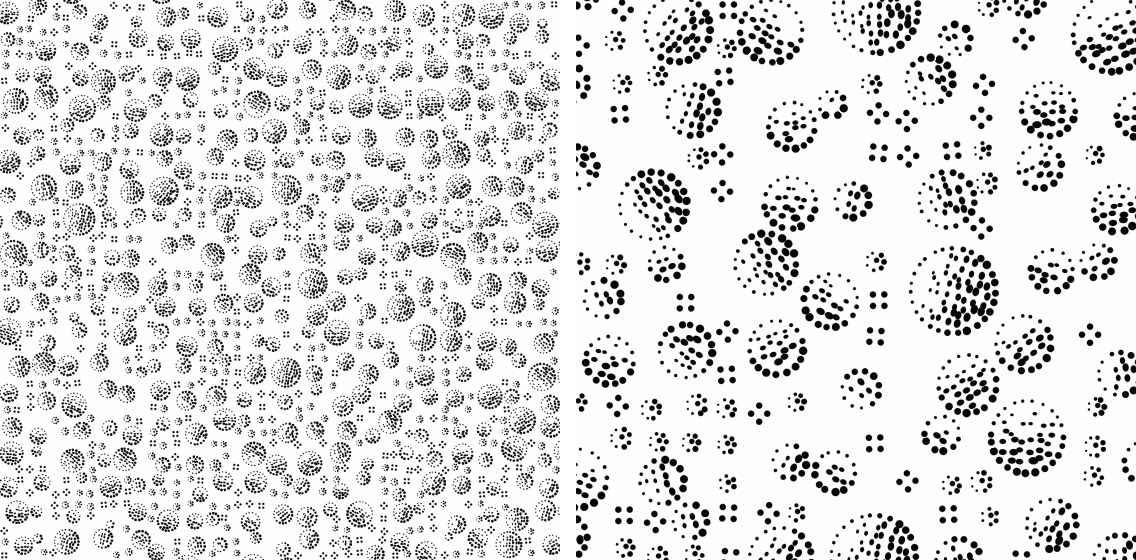
Left: the whole. Right: its middle third, enlarged.
A WebGL 1 fragment shader for this pattern:

```glsl
precision highp float;
// Stippled bubbles of mixed sizes, with tiny rings and four-dot clusters in the gaps.
uniform vec2 u_resolution;

const vec3 PAPER = vec3(0.995);
const vec3 INK = vec3(0.02);
const float TAU = 6.2831853;
const float BUBBLE_GRID = 19.0;     // bubbles per canvas height
const float BUBBLE_JITTER = 0.6;    // in bubble cells
const float BUBBLE_MIN = 0.26;      // radii in bubble cells
const float BUBBLE_MAX = 0.6;
const float BUBBLE_SPACE = 0.001;   // paper kept around each bubble
const float FILL_GRID = 46.0;       // filler cells per canvas height
const float FILL_JITTER = 0.34;     // in filler cells
const float FILL_RADIUS = 0.0068;
const float RIM_PITCH = 0.0058;     // dot spacing on the rim
const float CORE_PITCH = 0.0055;    // dot spacing inside
const float DOT_MIN = 0.0010;       // dot radius on the lit side
const float DOT_MAX = 0.0022;       // dot radius on the shaded side
const float SHADE_ANGLE = -0.6;     // mean direction of the shaded side
const float SHADE_SPREAD = 3.4;

vec2 hash2(vec2 p) {
  vec3 q = fract(p.xyx * vec3(0.1031, 0.1030, 0.0973));
  q += dot(q, q.yzx + 33.33);
  return fract((q.xx + q.yz) * q.zy);
}

// Coverage of a soft-edged disc.
float disc(vec2 v, float radius) {
  float soft = 0.75 / u_resolution.y;
  return 1.0 - smoothstep(-soft, soft, length(v) - radius);
}

// Centre (xy) and wanted radius (z) of a cell's bubble, in cells.
vec3 bubbleIn(vec2 cell) {
  vec2 centre = cell + 0.5 + BUBBLE_JITTER * (hash2(cell + 40.0) - 0.5);
  float size = pow(hash2(cell + 171.0).x, 1.5);
  return vec3(centre, mix(BUBBLE_MIN, BUBBLE_MAX, size));
}

// Weighted cellular search: nearest bubble relative to its radius; w is the free gap.
vec4 nearestBubble(vec2 g, out vec2 id) {
  vec4 best = vec4(0.0, 0.0, 1.0, 9.0);
  float nearest = 9.0;
  for (int j = -1; j <= 1; j++)
  for (int i = -1; i <= 1; i++) {
    vec2 cell = floor(g) + vec2(i, j);
    vec3 b = bubbleIn(cell);
    float d = length(g - b.xy);
    best.w = min(best.w, d - b.z);
    if (d / b.z < nearest) { nearest = d / b.z; best.xyz = b; id = cell; }
  }
  return best;
}

// Shrinks a bubble until it only touches its neighbours.
float fittedRadius(vec3 bubble, vec2 id) {
  float r = bubble.z;
  for (int j = -1; j <= 1; j++)
  for (int i = -1; i <= 1; i++) {
    if (i == 0 && j == 0) continue;
    vec3 b = bubbleIn(id + vec2(i, j));
    r = min(r, bubble.z * length(b.xy - bubble.xy) / (bubble.z + b.z));
  }
  return r;
}

// Dot radius from the shade at c; the shaded side lies along +x.
float dotRadius(vec2 c, float r, float vary) {
  float shade = smoothstep(-0.75, 0.6, c.x / r);
  return mix(DOT_MIN, DOT_MAX, shade) * (0.85 + 0.3 * vary);
}

// Evenly spaced dots around a circle.
float rimDots(vec2 v, float r, float pitch, float scale, vec2 id) {
  float count = floor(TAU * r / pitch);
  float slot = floor((atan(v.y, v.x) / TAU + 0.5) * count);
  vec2 h = hash2(id * 7.0 + slot + 5.0);
  float a = ((slot + 0.5 + 0.3 * (h.x - 0.5)) / count - 0.5) * TAU;
  vec2 c = r * vec2(cos(a), sin(a));
  return disc(v - c, scale * dotRadius(c, r, h.y));
}

// Scattered dots inside the rim, sparser on the lit side.
float coreDots(vec2 v, float r, vec2 id) {
  float ink = 0.0;
  for (int j = -1; j <= 1; j++)
  for (int i = -1; i <= 1; i++) {
    vec2 cell = floor(v / CORE_PITCH) + vec2(i, j);
    vec2 h = hash2(cell + id * 17.0 + 300.0);
    vec2 c = (cell + 0.5 + 0.55 * (h - 0.5)) * CORE_PITCH;
    float keep = step(length(c), r - 0.0058) * step(fract(h.x * 13.0), 1.0 + 0.6 * c.x / r);
    ink = max(ink, keep * disc((v - c) * vec2(1.15, 0.87), dotRadius(c, r, h.y)));
  }
  return ink;
}

// A tiny ring or a four-dot cluster wherever the cell has room.
float filler(vec2 p) {
  vec2 cell = floor(p * FILL_GRID), id;
  vec2 h = hash2(cell + 511.0);
  vec2 centre = (cell + 0.5 + FILL_JITTER * (hash2(cell + 83.0) - 0.5)) / FILL_GRID;
  float room = nearestBubble(centre * BUBBLE_GRID, id).w / BUBBLE_GRID;
  if (room < 0.9 * FILL_RADIUS) return 0.0;
  vec2 v = p - centre;
  if (h.x < 0.5) {
    float r = FILL_RADIUS * mix(0.65, 0.85, h.y);
    return max(rimDots(v, r, 0.0042, 0.72, cell), disc(v - 0.0008, 0.0016));
  }
  float turn = (h.y < 0.6 ? 0.0 : TAU / 8.0) + 0.5 * (h.x - 0.75);
  v = mat2(cos(turn), -sin(turn), sin(turn), cos(turn)) * v;
  vec2 arm = abs(v.x) > abs(v.y) ? vec2(sign(v.x), 0.0) : vec2(0.0, sign(v.y));
  return disc(v - arm * 0.0048, 0.0019);
}

void main() {
  vec2 p = gl_FragCoord.xy / u_resolution.y, id;
  vec4 bubble = nearestBubble(p * BUBBLE_GRID, id);
  float r = fittedRadius(bubble.xyz, id) / BUBBLE_GRID - BUBBLE_SPACE;
  vec2 v = p - bubble.xy / BUBBLE_GRID;
  float ink;
  if (length(v) < r + BUBBLE_SPACE) {
    float a = SHADE_ANGLE + SHADE_SPREAD * (hash2(id + 7.0).x - 0.5);
    v = mat2(cos(a), -sin(a), sin(a), cos(a)) * v;
    ink = max(rimDots(v, r - 0.0018, RIM_PITCH, 1.0, id), coreDots(v, r, id));
  } else {
    ink = filler(p);
  }
  gl_FragColor = vec4(mix(PAPER, INK, ink), 1.0);
}
```
